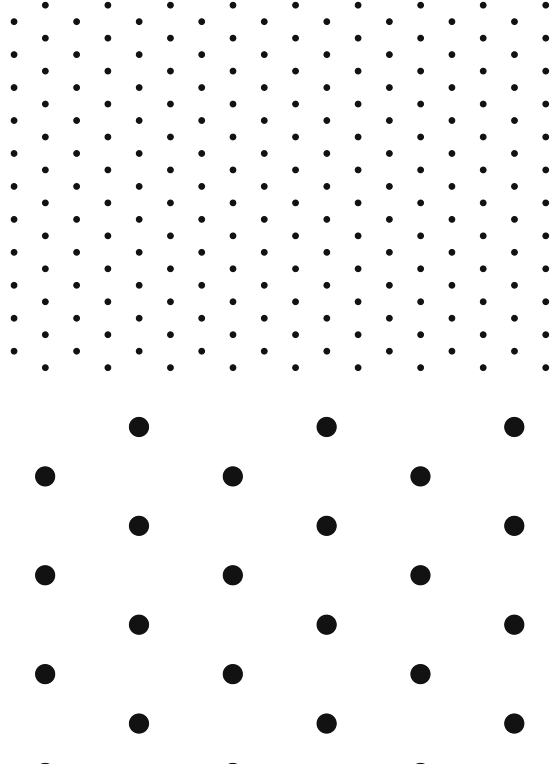
Top, the full canvas; bottom, a detail of the centre.
Write a WebGL 2 fragment shader that draws this pattern.

```glsl
#version 300 es
precision highp float;
// Small black dots on white, in columns staggered by half a step:
// nine columns of 11 dots alternate with nine columns of 12.
// Two equal rectangular lattices, half a cell apart, share one circle distance.

uniform vec2 u_resolution;
out vec4 fragColor;

// Lengths are fractions of the canvas height.
const vec2 PITCH = vec2(0.16725, 0.08811);      // spacing within one lattice
const vec2 FIRST_DOT = vec2(0.0376, 0.0610);    // lowest dot of the left column
const float DOT_RADIUS = 0.0090;
const float EDGE_PIXELS = 1.2;                  // width of the smoothed edge
const vec3 PAPER = vec3(1.0);
const vec3 INK = vec3(0.07);

// Distance from p to the nearest point of a lattice through the origin.
float latticeDistance(vec2 p) {
    vec2 cell = fract(p / PITCH + 0.5) - 0.5;
    return length(cell * PITCH);
}

void main() {
    vec2 p = gl_FragCoord.xy / u_resolution.y - FIRST_DOT;

    // Signed distance to the nearest dot of either lattice
    float d = min(latticeDistance(p), latticeDistance(p - 0.5 * PITCH)) - DOT_RADIUS;

    // Smoothed ink coverage
    float halfEdge = 0.5 * EDGE_PIXELS / u_resolution.y;
    float coverage = 1.0 - smoothstep(-halfEdge, halfEdge, d);
    fragColor = vec4(mix(PAPER, INK, coverage), 1.0);
}
```
